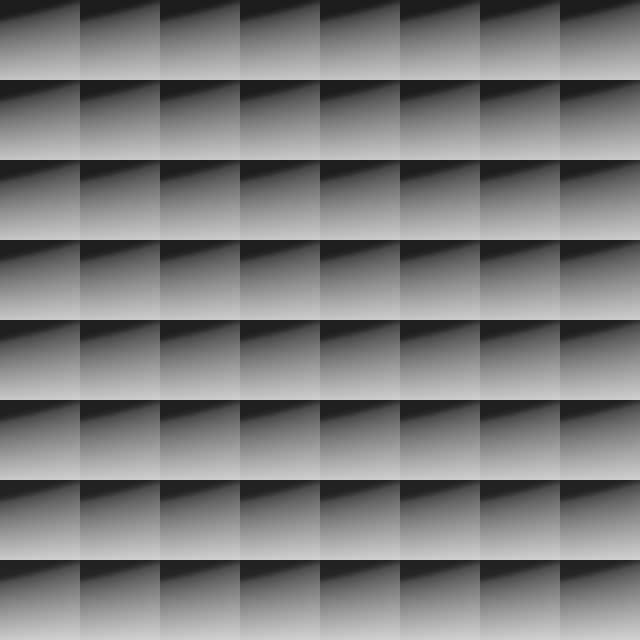
Give the GLSL for this pattern, as a three.js fragment shader.

```glsl
// An 8 by 8 grid of square tiles, each shaded from near black at the top to pale
// grey at the bottom. The dark band is a tilted wedge, deepest at the tile's left.
// A tone curve shapes the ramp, and a faint canvas gradient lightens lower rows.
#define TILES 8.0
#define DARK 0.108
#define LIGHT 0.775
#define TILT 0.25
#define TILT_FADE 0.8
#define BAND_DEPTH 0.18
#define BAND_SOFTNESS 0.15
#define RAMP_POWER 0.7
#define LOWER_LIFT 0.035
#define SAMPLES 2

varying vec2 vUv;

// Tone of the ramp: a flat dark band, a soft shoulder, then a slowing rise.
float rampTone(float depth) {
  float rise = max(depth - BAND_DEPTH, 0.0) / (1.0 - BAND_DEPTH);
  return pow(rise, RAMP_POWER) * smoothstep(0.0, BAND_SOFTNESS, rise);
}

float tileShade(vec2 uv) {
  vec2 cell = fract(uv * TILES);
  float down = 1.0 - cell.y;

  // The tilt weakens towards the bottom of the tile.
  float depth = down + TILT * cell.x * (1.0 - TILT_FADE * down);
  depth /= 1.0 + TILT * (1.0 - TILT_FADE) * 0.5;

  float shade = mix(DARK, LIGHT, min(rampTone(depth), 1.04));
  return shade + LOWER_LIFT * (1.0 - uv.y);
}

void main() {
  // Average a small grid of samples to smooth the tile edges.
  vec2 footprint = fwidth(vUv);
  float total = 0.0;
  for (int j = 0; j < SAMPLES; j++) {
    for (int i = 0; i < SAMPLES; i++) {
      vec2 offset = (vec2(float(i), float(j)) + 0.5) / float(SAMPLES) - 0.5;
      total += tileShade(vUv + offset * footprint);
    }
  }
  gl_FragColor = vec4(vec3(total / float(SAMPLES * SAMPLES)), 1.0);
}
```
